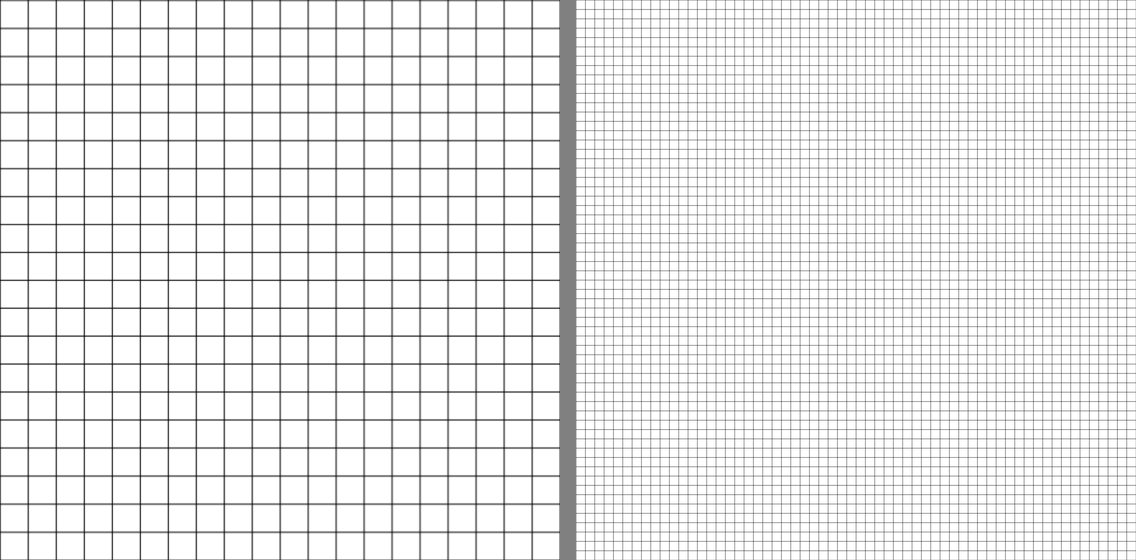
Left: one tile. Right: repeated 3 by 3.
A WebGL 1 fragment shader for this pattern:

```glsl
precision highp float;

uniform vec2 u_resolution;

const float CELLS = 20.0;                        // repeats across and down
const vec2 LINE_OFFSET = vec2(0.008, -0.012);    // line position, in cells
const vec2 LINE_DRIFT = vec2(0.005, 0.012);      // slow shift of the lines
const float INK_WEIGHT = 0.0375;                 // darkness per line, in cells
const float CRISP_REACH = 0.050;                 // half width of sharpest line
const float SOFT_REACH = 0.068;                  // half width of softest line
const vec2 CRISP_CENTER = vec2(0.22, 0.48);      // where lines are sharpest
const float MIN_REACH_PIXELS = 1.25;             // keeps edges smooth when small
const vec3 PAPER = vec3(1.0);
const vec3 INK = vec3(0.0);
const float PI = 3.14159265;

// Line softness drifts over the canvas and wraps at its edges
vec2 lineReach(vec2 linePosition) {
  vec2 crispness = 0.5 + 0.5 * cos(2.0 * PI * (linePosition - CRISP_CENTER));
  return mix(vec2(SOFT_REACH), vec2(CRISP_REACH), crispness);
}

// Raised cosine profile that keeps its total ink at any width
vec2 lineInk(vec2 distanceToLine, vec2 reach) {
  vec2 phase = min(abs(distanceToLine) / reach, 1.0);
  return INK_WEIGHT / reach * (0.5 + 0.5 * cos(PI * phase));
}

void main() {
  // Shift the lines slightly, by a wave that wraps
  vec2 canvas = gl_FragCoord.xy / u_resolution;
  vec2 shift = LINE_OFFSET + LINE_DRIFT * sin(2.0 * PI * canvas);
  vec2 grid = canvas * CELLS - shift;
  vec2 nearestLine = floor(grid + 0.5);

  // Never let a line get narrower than the pixels can show
  vec2 pixelReach = MIN_REACH_PIXELS * CELLS / u_resolution;
  vec2 reach = max(lineReach(nearestLine / CELLS), pixelReach);

  // Overlay vertical and horizontal lines
  vec2 ink = lineInk(grid - nearestLine, reach);
  float coverage = 1.0 - (1.0 - ink.x) * (1.0 - ink.y);

  gl_FragColor = vec4(mix(PAPER, INK, coverage), 1.0);
}
```
